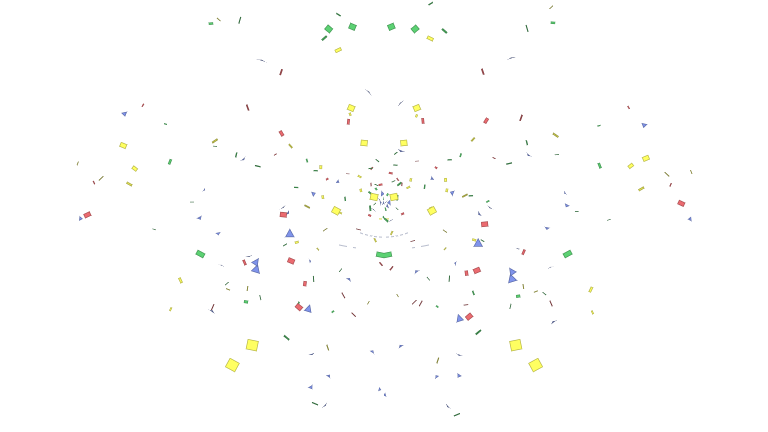
Reproduce this background procedurally as a WebGL 2 fragment shader.

```glsl
#version 300 es
precision highp float;
// Mirrored burst of small tilted paper confetti on a white ground.
uniform vec2 u_resolution;
out vec4 outColor;

const vec3 YELLOW = vec3(1.0, 1.0, 0.38);
const vec3 GREEN = vec3(0.36, 0.82, 0.45);
const vec3 BLUE = vec3(0.50, 0.58, 0.92);
const vec3 RED = vec3(0.92, 0.42, 0.44);
const vec3 GREY = vec3(0.73, 0.75, 0.81);
const float PI = 3.14159;

vec4 hash4(float n) {
    vec4 p = fract(n * vec4(0.1031, 0.1130, 0.0973, 0.1099) + 0.37);
    p += dot(p, p.wzxy + 33.33);
    return fract((p.xxyz + p.yzzw) * p.zywx);
}

vec2 rotate(vec2 p, float a) {
    float c = cos(a), s = sin(a);
    return vec2(c * p.x + s * p.y, c * p.y - s * p.x);
}

float boxDistance(vec2 p, vec2 halfSize) {
    vec2 d = abs(p) - halfSize;
    return length(max(d, 0.0)) + min(max(d.x, d.y), 0.0);
}

float triangleDistance(vec2 p, vec2 halfSize) {
    float halfWidth = halfSize.x * (0.5 - 0.5 * p.y / halfSize.y);
    float slope = 2.0 * halfSize.y / length(vec2(halfSize.x, 2.0 * halfSize.y));
    return max(abs(p.y) - halfSize.y, (abs(p.x) - halfWidth) * slope);
}

float coverage(float d, float pixel) {
    return clamp(0.5 - d / pixel, 0.0, 1.0);
}

// One flake: a darker rim around a flat fill.
vec3 paintFlake(vec3 base, vec2 p, float angle, vec2 halfSize, vec3 tint, bool pointed, float pixel) {
    if (dot(p, p) > 4.0 * dot(halfSize, halfSize) + 4.0 * pixel * pixel) return base;
    p = rotate(p, angle);
    float d = pointed ? triangleDistance(p, halfSize) : boxDistance(p, halfSize);
    base = mix(base, tint * 0.7, coverage(d, pixel));
    return mix(base, tint, coverage(d + 0.0015, pixel));
}

// Larger flakes spaced evenly along a line.
vec3 paintRow(vec3 base, vec2 p, vec2 start, vec2 gap, int count, float angle, vec2 halfSize,
              vec3 tint, bool pointed, float pixel) {
    for (int i = 0; i < count; i++) {
        float k = float(i);
        base = paintFlake(base, p - start - gap * k, angle + 0.3 * k, halfSize, tint, pointed, pixel);
    }
    return base;
}

// Thin dashed bow, open upward.
vec3 paintBow(vec3 base, vec2 p, float low, float radius, float inner, float outer, vec3 tint, float pixel) {
    vec2 v = p - vec2(0.0, low + radius);
    float a = abs(atan(v.x, -v.y));
    float dash = step(0.4, fract(a * 14.0)) * step(inner, a) * step(a, outer);
    return mix(base, tint, dash * coverage(abs(length(v) - radius) - 0.0012, pixel));
}

vec3 flakeTint(float h) {
    return h < 0.28 ? YELLOW : h < 0.54 ? GREEN : h < 0.78 ? BLUE : RED;
}

// Scatter thins out and grows larger away from the middle.
vec3 paintScatter(vec3 base, vec2 p, float side, float pixel) {
    for (int i = 0; i < 112; i++) {
        vec4 h = hash4(float(i) + 3.0);
        vec4 g = hash4(float(i) + 211.0);
        float reach = pow((float(i) + h.x) / 112.0, 1.1);
        float a = (h.y - 0.5) * PI;
        vec2 place = vec2(0.74 * cos(a), 0.03 + 0.52 * sin(a)) * vec2(reach);
        place.y += 0.03 * (1.0 - reach);
        place.x *= 1.0 + 0.8 * min(place.y, 0.0);
        place += side * (g.xy - 0.5) * vec2(0.012, 0.03);
        float size = mix(0.0035, 0.0085, h.z) * mix(0.75, 1.0, reach);
        float tilt = mix(0.15, 0.75, g.z * g.z);
        vec3 tint = flakeTint(h.w) * mix(0.65, 1.0, smoothstep(0.15, 0.5, tilt));
        base = paintFlake(base, p - place, g.w * PI, size * vec2(1.0, tilt), tint,
                          h.w > 0.54 && h.w < 0.78, pixel);
    }
    return base;
}

void main() {
    float pixel = 1.0 / u_resolution.y;
    vec2 p = (gl_FragCoord.xy - 0.5 * u_resolution) * pixel;
    float side = p.x < 0.0 ? -1.0 : 1.0;
    vec2 q = vec2(abs(p.x), p.y);
    vec2 lifted = q + vec2(0.0, 0.011 * (side + 1.0));
    vec2 topRow = vec2(abs(p.x + 0.028), p.y);
    vec3 color = vec3(1.0);

    color = paintBow(color, p, -0.049, 0.157, 0.0, 0.36, GREY, pixel);
    color = paintBow(color, p, -0.007, 0.160, 0.0, 0.09, YELLOW * 0.85, pixel);
    color = paintBow(color, p, -0.078, 0.500, 0.13, 0.21, GREY, pixel);
    color = paintScatter(color, q, side, pixel);

    // Landmark rows
    color = paintRow(color, topRow, vec2(0.045, 0.438), vec2(0.055, -0.005), 2, 0.4, vec2(0.008, 0.007), GREEN, false, pixel);
    color = paintRow(color, q, vec2(0.305, -0.299), vec2(0.046, -0.046), 2, 0.2, vec2(0.013, 0.012), YELLOW, false, pixel);
    color = paintRow(color, q, vec2(0.023, 0.044), vec2(0.088, -0.032), 2, 0.2, vec2(0.009, 0.008), YELLOW, false, pixel);
    color = paintRow(color, q, vec2(0.046, 0.169), vec2(0.030, 0.081), 2, 0.1, vec2(0.008, 0.007), YELLOW, false, pixel);
    color = paintRow(color, lifted, vec2(0.218, -0.039), vec2(0.077, -0.082), 2, 0.0, vec2(0.011, 0.010), BLUE, true, pixel);
    color = paintRow(color, lifted, vec2(0.174, -0.213), vec2(0.121, 0.108), 2, 0.3, vec2(0.009, 0.009), BLUE, true, pixel);
    color = paintRow(color, lifted, vec2(0.233, 0.003), vec2(-0.018, -0.107), 3, 0.1, vec2(0.008, 0.006), RED, false, pixel);
    color = paintRow(color, q, vec2(0.008, -0.090), vec2(0.417, 0.002), 2, 0.2, vec2(0.010, 0.006), GREEN, false, pixel);
    outColor = vec4(color, 1.0);
}
```
